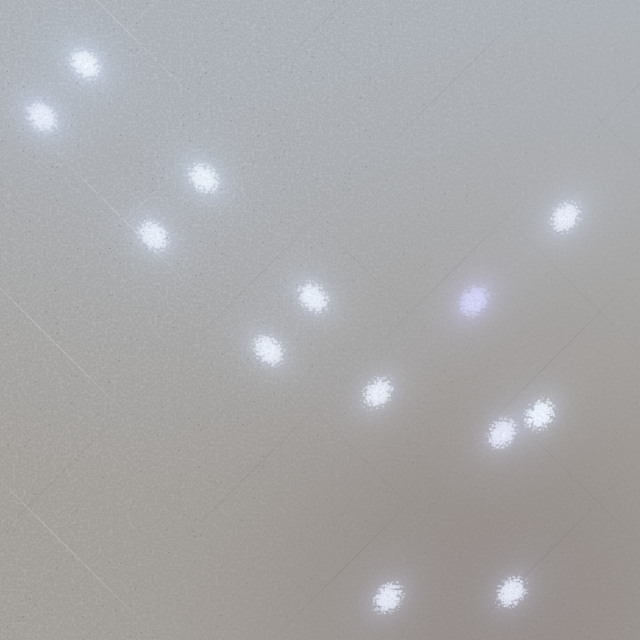
This texture is drawn by a Shadertoy shader. Its source:

```glsl
vec2 hash2(vec2 p) {
    return fract(sin(vec2(dot(p, vec2(127.1, 311.7)), dot(p, vec2(269.5, 183.3)))) * 43758.55);
}

// Distance to the nearest scattered point
float cells(vec2 p) {
    vec2 cell = floor(p), f = fract(p);
    float nearest = 2.0;
    for (int y = -1; y <= 1; y++)
        for (int x = -1; x <= 1; x++) {
            vec2 o = vec2(x, y);
            nearest = min(nearest, length(o + hash2(cell + o) - f));
        }
    return nearest;
}

// Thin line repeated along s
float seam(float s, float offset, float spacing) {
    float d = abs(fract((s - offset) / spacing + 0.5) - 0.5) * spacing * 0.707;
    return smoothstep(0.0022, 0.0004, d);
}

// Ragged white core inside a soft blue halo
vec3 addLight(vec3 color, vec2 p, vec2 axis, float ragged, float violet) {
    vec2 q = vec2(dot(p, axis), dot(p, vec2(-axis.y, axis.x)));
    float d = length(q / vec2(1.2, 0.92));
    vec3 glow = mix(vec3(0.07, 0.095, 0.135), vec3(0.08, 0.08, 0.17), violet);
    color += glow * (exp(-d * d / 0.0009) + 0.28 * exp(-d * d / 0.005));
    float core = smoothstep(0.025, 0.011, d + ragged * 0.014);
    vec3 white = mix(vec3(0.92, 0.945, 0.97), vec3(0.83, 0.83, 0.96), violet);
    return mix(color, white + 0.07 * ragged, core * 0.95);
}

void mainImage(out vec4 fragColor, in vec2 fragCoord) {
    vec2 uv = fragCoord / iResolution.xy;

    // Floor: cool above, warm below, dusky at lower right
    float cool = smoothstep(0.1, 1.05, uv.y + 0.06 * sin(uv.x * 5.0));
    vec3 color = mix(vec3(0.645, 0.63, 0.61), vec3(0.685, 0.705, 0.73), cool);
    vec2 toDusk = (uv - vec2(0.78, 0.04)) / vec2(0.36, 0.34);
    color = mix(color, vec3(0.58, 0.55, 0.54), 0.95 * exp(-dot(toDusk, toDusk)));

    // Stone grain, softer in the dusky part
    float fine = cells(uv * 230.0) - 0.43;
    float coarse = cells(uv * 95.0 + 7.0) - 0.43;
    float sharp = 1.0 - 0.6 * smoothstep(0.5, 1.2, uv.x + 0.6 * (1.0 - uv.y));
    color += (0.055 * fine + 0.012 * coarse) * sharp;

    // Sparse dark specks
    vec2 speckCell = floor(uv * 120.0);
    vec2 speck = fract(uv * 120.0) - 0.3 - 0.4 * hash2(speckCell);
    float rare = step(0.95, hash2(speckCell + 31.0).x);
    color -= 0.07 * rare * sharp * smoothstep(0.24, 0.08, length(speck));

    // Diagonal tile joints, worn away in places
    float falling = uv.x + uv.y, rising = uv.x - uv.y;
    float wear = 0.5 + 0.5 * sin(rising * 9.0 + 2.0 * sin(falling * 7.0));
    float wear2 = 0.5 + 0.5 * sin(falling * 10.0 + 2.0 * sin(rising * 6.0));
    float left = smoothstep(0.55, 0.05, uv.x);
    color += seam(falling, 0.25, 0.3) * wear * mix(-0.014, 0.05, left);
    color += seam(rising, 0.13, 0.295) * wear2 * mix(-0.025, 0.03, left * smoothstep(0.5, 0.7, uv.y));

    // Reflected lamps: paired falling row, rising row, two lower pairs
    float ragged = cells(uv * vec2(150.0, 190.0)) - 0.45 + 0.8 * fine;
    for (int i = 0; i < 13; i++) {
        float n = float(i);
        vec2 center = vec2(0.135, 0.90) + floor(n / 2.0) * vec2(0.18, -0.18)
                    - mod(n, 2.0) * vec2(0.073, 0.083);
        vec2 axis = vec2(0.72, -0.69);
        if (i > 5) {
            center = vec2(0.888, 0.664) - (n - 6.0) * vec2(0.148, 0.139);
            axis = vec2(0.66, 0.75);
        }
        if (i > 8) {
            float side = mod(n, 2.0) * 2.0 - 1.0;
            center = i < 11 ? vec2(0.817, 0.335) + side * vec2(0.027, 0.017)
                            : vec2(0.704, 0.071) + side * vec2(0.099, 0.001);
        }
        center += (hash2(vec2(n, 4.0)) - 0.5) * 0.012;
        float violet = i == 7 ? 1.0 : 0.35 * hash2(vec2(n, 9.0)).x;
        color = addLight(color, uv - center, axis, ragged, violet);
    }

    fragColor = vec4(clamp(color, 0.0, 1.0), 1.0);
}
```
